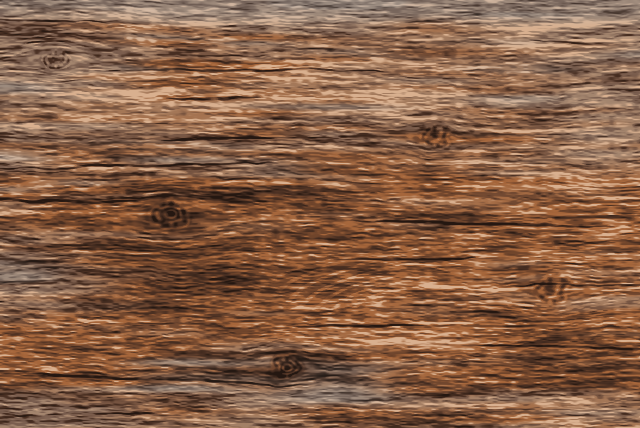
A WebGL 1 fragment shader for this texture:

```glsl
precision highp float;
uniform vec2 u_resolution;

const vec3 DARK = vec3(0.28, 0.18, 0.13);
const vec3 RUSSET = vec3(0.44, 0.27, 0.17);
const vec3 UMBER = vec3(0.48, 0.37, 0.31);
const vec3 AMBER = vec3(0.65, 0.40, 0.23);
const vec3 TAN = vec3(0.64, 0.52, 0.43);
const vec3 PALE = vec3(0.85, 0.69, 0.56);
const vec3 ASH = vec3(0.60, 0.60, 0.60);

float hash(vec2 p) {
  return fract(sin(dot(p, vec2(127.1, 311.7))) * 43758.5453);
}

// Value noise centred on zero
float noise(vec2 p) {
  vec2 i = floor(p), f = fract(p);
  f = f * f * (3.0 - 2.0 * f);
  float low = mix(hash(i), hash(i + vec2(1.0, 0.0)), f.x);
  float high = mix(hash(i + vec2(0.0, 1.0)), hash(i + 1.0), f.x);
  return mix(low, high, f.y) - 0.5;
}

float band(float y, float low, float high, float soft) {
  return smoothstep(low - soft, low + soft, y) * (1.0 - smoothstep(high - soft, high + soft, y));
}

vec2 knotCentre(float i) {
  return vec2(1.5 * fract(0.447 + 0.41 * i), 0.14 + 0.18 * i);
}

float knotRadius(float i) {
  return mix(0.026, 0.045, hash(vec2(i, 4.0)));
}

// Spread the grain so that it flows around each knot
vec2 bendGrain(vec2 p) {
  vec2 q = p;
  q.y += 0.022 * noise(p * vec2(1.6, 3.0)) + 0.007 * noise(p * vec2(7.0, 14.0));
  q.y += 0.003 * noise(p * vec2(40.0, 60.0));
  for (int k = 0; k < 5; k++) {
    vec2 d = (p - knotCentre(float(k))) / (knotRadius(float(k)) * vec2(2.2, 1.5));
    q.y -= 0.022 * d.y * exp(-dot(d, d));
  }
  return q;
}

float fibres(vec2 q) {
  float coarse = noise(q * vec2(9.0, 125.0));
  float fine = noise(q * vec2(26.0, 190.0) + 17.0);
  return 0.36 * coarse + 0.42 * fine + 0.3 * noise(q * vec2(70.0, 270.0) + 41.0);
}

// Thin continuous lines along the zero level of stretched noise
float pores(vec2 q, float rows, float seed) {
  float level = abs(noise(q * vec2(2.8, rows) + seed));
  float strength = smoothstep(-0.12, 0.2, noise(q * vec2(4.0, 30.0) + seed * 2.0));
  return strength * (1.0 - smoothstep(0.02, 0.09, level));
}

// Long thin splits that taper at both ends
float cracks(vec2 q, float pixel) {
  float dark = 0.0;
  for (int k = 0; k < 14; k++) {
    float i = float(k);
    float y = (i + 0.2 + 0.6 * hash(vec2(i, 1.0))) / 14.0;
    float dx = q.x - 1.5 * hash(vec2(i, 2.0));
    float reach = mix(0.12, 0.42, hash(vec2(i, 3.0)));
    float taper = max(0.0, 1.0 - dx * dx / (reach * reach));
    float slope = 0.06 * (hash(vec2(i, 5.0)) - 0.5);
    float dist = abs(q.y - y - slope * dx - 0.008 * noise(vec2(q.x * 14.0, i * 9.0)));
    float width = taper * mix(0.001, 0.0032, hash(vec2(i, 6.0)));
    float line = 1.0 - smoothstep(width * 0.5, width + pixel, dist);
    dark = max(dark, line * smoothstep(0.0, 0.35, taper));
  }
  return dark;
}

// Ringed cores; x is the tone change, y the coverage
vec2 knots(vec2 p) {
  vec2 sum = vec2(0.0);
  for (int k = 0; k < 5; k++) {
    float radius = knotRadius(float(k));
    vec2 d = (p - knotCentre(float(k))) * vec2(0.85, 1.1) / radius;
    float r = length(d) + 0.5 * noise(d * 1.6 + float(k) * 7.0);
    float core = 1.0 - smoothstep(0.75, 1.25, r);
    float rings = 0.12 * sin(r * 15.0) + 0.4 * noise(d * 5.0);
    sum += core * vec2(rings - 0.15 * (1.0 - 0.6 * r), 1.0);
  }
  return sum;
}

// Pale nested arches where the cut meets the growth rings
float arches(vec2 p) {
  float r = length((p - vec2(1.03, 0.25)) * vec2(1.0, 2.6)) + 0.03 * noise(p * vec2(9.0, 20.0));
  vec2 d = (p - vec2(0.80, 0.335)) / vec2(0.17, 0.05);
  return smoothstep(0.2, 0.95, sin(r * 150.0)) * exp(-dot(d, d));
}

// Dark smoky patch around the lowest knot
float stain(vec2 p) {
  vec2 d = (p - knotCentre(0.0)) / vec2(0.2, 0.045);
  return exp(-dot(d, d)) * clamp(0.8 + 1.8 * noise(p * vec2(14.0, 55.0)), 0.0, 1.3);
}

vec3 ramp(float t, vec3 low, vec3 high) {
  vec3 c = mix(DARK * 0.5, DARK, smoothstep(0.0, 0.25, t));
  c = mix(c, low, smoothstep(0.23, 0.42, t));
  c = mix(c, high, smoothstep(0.43, 0.62, t));
  return mix(c, PALE, smoothstep(0.64, 0.85, t));
}

void main() {
  vec2 p = gl_FragCoord.xy / u_resolution.y;
  vec2 q = bendGrain(p);
  vec2 knot = knots(p);

  // Plank zones: glowing base, deep red middle, weathered top
  float glow = band(q.y, 0.09, 0.25, 0.03);
  float deep = band(q.y, 0.24, 0.59, 0.015);
  float top = smoothstep(0.93, 0.98, q.y);

  // Tone from broad patches, streaks, embossed fibres and pores
  float grain = fibres(q);
  float relief = grain - fibres(q + vec2(0.002, 0.003));
  float tone = 0.56 + 0.25 * noise(q * vec2(2.2, 9.0) + 3.0) + 0.23 * noise(q * vec2(3.0, 40.0));
  tone += (grain * 0.85 + relief * 0.4) * (1.0 - 0.4 * knot.y);
  tone -= 0.15 * pores(q, 60.0, 5.0) + 0.1 * pores(q, 105.0, 23.0);
  tone += 0.03 * glow - 0.07 * deep + 0.2 * arches(p);
  tone += knot.x - 0.24 * stain(p);
  tone -= 0.42 * cracks(q, 1.0 / u_resolution.y);

  // Warm and cool wood, with ashen wear on the highlights
  float warmth = 0.28 + 0.6 * glow + 0.22 * deep - 0.4 * top + 0.2 * knot.y;
  warmth += 1.2 * noise(q * vec2(2.0, 6.0) + 31.0) + 0.7 * noise(q * vec2(5.0, 60.0));
  warmth = smoothstep(0.0, 0.9, warmth);
  vec3 colour = ramp(tone, mix(UMBER, RUSSET, warmth), mix(TAN, AMBER, warmth));
  float wear = 0.35 * top + 0.45 * smoothstep(0.1, 0.4, noise(q * vec2(2.5, 32.0) + 50.0)) * (1.0 - warmth);
  colour = mix(colour, ASH * (0.35 + 0.95 * tone), clamp(wear, 0.0, 0.5));
  gl_FragColor = vec4(clamp(colour, 0.0, 1.0), 1.0);
}
```
